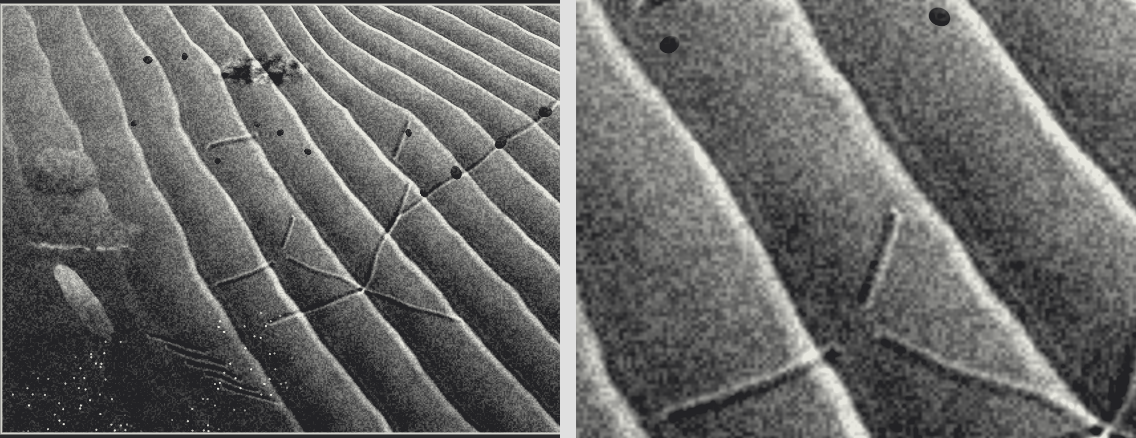
Left, the full canvas; right, a detail of the centre.
Write a Shadertoy shader that draws this texture.

```glsl
// Rippled wet sand in raking light, with stones, snail trails and a thin pale frame.

const vec3 SHADOW = vec3(0.10, 0.10, 0.11);
const vec3 LIGHT = vec3(0.80, 0.80, 0.775);
const vec2 CREST_SPACING = vec2(0.107, 0.094);   // far spacing, growth toward viewer
const vec3 CREST_PATH = vec3(0.642, 0.72, 0.162); // offset, slope, bend
const float RIPPLE_DEPTH = 0.25;
const float RIDGE_GLOW = 0.42;
const float TRAIL_WIDTH = 0.0055;
const float GRAIN = 0.25;
const float FRAME_INSET = 0.0105;
const float FRAME_WIDTH = 0.0024;
const int SCATTERED_PEBBLES = 9;

float hash(vec2 p) {
    vec3 q = fract(p.xyx * 0.1031);
    q += dot(q, q.yzx + 33.33);
    return fract((q.x + q.y) * q.z);
}

float noise(vec2 p) {
    vec2 i = floor(p), f = fract(p);
    f = f * f * (3.0 - 2.0 * f);
    return mix(mix(hash(i), hash(i + vec2(1, 0)), f.x),
               mix(hash(i + vec2(0, 1)), hash(i + vec2(1, 1)), f.x), f.y);
}

float fbm(vec2 p) {
    float sum = 0.0, amp = 0.5;
    for (int i = 0; i < 4; i++) {
        sum += amp * noise(p);
        p = mat2(1.6, 1.2, -1.2, 1.6) * p + 7.3;
        amp *= 0.5;
    }
    return sum;
}

// Lopsided waves: slow rise to a glowing ridge, then a sharp drop into shade.
float ripples(vec2 p, float strength) {
    float depth = 1.0 - p.y;
    float wobble = mix(0.075, 0.035, smoothstep(0.3, 0.7, p.x));
    float x = p.x + wobble * (fbm(p * 6.0) - 0.47) + 0.007 * (noise(p * 24.0) - 0.5);
    x += 0.7 * max(0.0, 0.25 - depth) * smoothstep(0.55, 0.85, p.x);
    float s = depth - 0.225;
    float path = CREST_PATH.x + s * (CREST_PATH.y + s * CREST_PATH.z);
    float phase = (x - path) / (CREST_SPACING.x + CREST_SPACING.y * depth) - 0.08;
    float f = fract(phase);
    float wear = 0.45 + 0.65 * noise(p * 9.0 + 7.0 * floor(phase));
    float rise = smoothstep(0.02, 0.85, f) * (1.0 - smoothstep(0.95, 1.0, f));
    float ridge = smoothstep(0.81, 0.93, f) * (1.0 - smoothstep(0.94, 1.0, f));
    float lip = smoothstep(0.03, 0.07, f) * (1.0 - smoothstep(0.07, 0.12, f));
    return strength * (RIPPLE_DEPTH * (rise - 0.5) + wear * (RIDGE_GLOW * ridge + 0.1 * lip));
}

// Dark furrow with a pale bank on one side.
float trail(vec2 p, vec2 a, vec2 b) {
    vec2 pa = p - a, ba = b - a;
    float d = length(pa - ba * clamp(dot(pa, ba) / dot(ba, ba), 0.0, 1.0)) / TRAIL_WIDTH;
    float bank = smoothstep(-0.4, 0.4, (pa.y * ba.x - pa.x * ba.y) / (length(ba) * TRAIL_WIDTH));
    return 0.24 * bank * exp(-3.0 * (d - 1.3) * (d - 1.3)) - 0.2 * exp(-d * d * 1.5);
}

// Blends a rough ellipse, lit from the upper right, over the tone.
float stone(float tone, vec2 p, vec2 centre, vec2 radius, float angle, float low, float high) {
    vec2 d = p - centre;
    vec2 q = mat2(cos(angle), -sin(angle), sin(angle), cos(angle)) * d / radius;
    float r = length(q) + 0.4 * (fbm(p * 35.0) - 0.47);
    float lit = smoothstep(-0.8, 0.9, dot(d / radius.y, vec2(0.25, 0.65)));
    float face = mix(low, high, lit) + 0.3 * (fbm(p * 90.0) - 0.47);
    return mix(tone, face, 1.0 - smoothstep(0.88, 1.04, r));
}

void mainImage(out vec4 fragColor, in vec2 fragCoord) {
    vec2 p = fragCoord / iResolution.y;
    float pixel = 1.0 / iResolution.y;

    // Sand, darker near the viewer and in the wet corner
    float wet = 1.0 - smoothstep(-0.25, 0.05, p.x + p.y - 0.8 + 0.15 * (fbm(p * 7.0) - 0.5));
    float tone = mix(0.22, 0.50, smoothstep(0.0, 0.9, p.y)) - 0.11 * wet;
    tone += ripples(p, mix(0.45, 1.0, smoothstep(0.15, 0.65, p.x)) * (1.0 - 0.85 * wet));
    tone += 0.16 * (fbm(p * 22.0) - 0.47);

    // Snail trails
    vec2 t = p + 0.018 * (vec2(noise(p * 14.0), noise(p * 14.0 + 40.0)) - 0.5);
    vec2 farEnd = vec2(1.275, 0.765), fork = vec2(0.9, 0.508), knot = vec2(0.817, 0.338);
    tone += trail(t, farEnd, fork) + trail(t, fork, knot) + trail(t, knot, vec2(0.617, 0.267));
    tone += trail(t, vec2(0.925, 0.725), vec2(0.892, 0.642));
    tone += trail(t, vec2(0.925, 0.583), vec2(0.883, 0.467));
    tone += trail(t, vec2(0.667, 0.40), knot) + trail(t, knot, vec2(1.05, 0.265));
    tone += trail(t, vec2(0.50, 0.353), vec2(0.625, 0.392));
    tone += trail(t, vec2(0.483, 0.662), vec2(0.575, 0.687));
    tone += trail(t, vec2(0.667, 0.50), vec2(0.65, 0.433));

    // Wet streaks and sparkles
    for (int i = 0; i < 5; i++) {
        vec2 a = vec2(0.35 + 0.04 * float(i), 0.23 - 0.027 * float(i));
        tone += 0.8 * trail(t, a + vec2(0.12, -0.035), a);
    }
    vec2 cell = floor(p * 85.0), jitter = vec2(hash(cell), hash(cell + 19.0)) * 0.5 + 0.25;
    float speck = 1.0 - smoothstep(0.1, 0.32, length(fract(p * 85.0) - jitter));
    float glint = step(0.86, hash(cell + 71.0)) * smoothstep(0.48, 0.65, noise(p * 9.0 + 3.0));
    tone += 0.65 * speck * glint * (1.0 - smoothstep(0.25, 0.33, p.y)) * (1.0 - smoothstep(0.6, 0.75, p.x));

    // Stones, and a ragged clump of weed
    tone = stone(tone, p, vec2(0.142, 0.605), vec2(0.09, 0.055), -0.1, 0.20, 0.66);
    tone = stone(tone, p, vec2(0.18, 0.47), vec2(0.14, 0.042), 0.05, 0.24, 0.42);
    tone += 0.35 * smoothstep(0.3, 0.6, noise(p * 70.0)) * exp(-pow((t.y - 0.438) / 0.006, 2.0))
          * smoothstep(0.05, 0.1, p.x) * (1.0 - smoothstep(0.29, 0.32, p.x));
    tone = stone(tone, p, vec2(0.19, 0.31), vec2(0.115, 0.03), -0.95, 0.28, 0.66);
    float weed = 1.0 - smoothstep(0.5, 1.0, length((p - vec2(0.60, 0.84)) / vec2(0.14, 0.045)));
    tone += weed * (1.8 * (fbm(p * vec2(55.0, 75.0)) - 0.5) - 0.04);

    // Pebbles along the long trail, then scattered ones
    for (int i = 0; i < SCATTERED_PEBBLES + 3; i++) {
        float n = float(i);
        vec2 scatter = vec2(0.3 + 0.75 * hash(vec2(n, 5.0)), 0.56 + 0.42 * hash(vec2(n, 11.0)));
        vec2 centre = i < 3 ? mix(farEnd, fork, 0.08 + 0.27 * n) : scatter;
        float radius = i < 3 ? 0.014 : 0.006 + 0.005 * hash(vec2(n, 23.0));
        tone = stone(tone, p, centre, vec2(1.15, 0.9) * radius, n, 0.03, 0.28);
    }

    // Print grain, then the frame
    tone += GRAIN * (noise(p * 330.0) - 0.5) + 0.1 * (noise(p * 170.0) - 0.5);
    float edge = min(min(p.y, 1.0 - p.y) - FRAME_INSET, p.x - 0.003);
    tone = mix(tone, 0.16, 1.0 - smoothstep(-pixel, pixel, edge));
    tone = mix(tone, 0.84, 1.0 - smoothstep(FRAME_WIDTH - pixel, FRAME_WIDTH + pixel, abs(edge)));
    fragColor = vec4(mix(SHADOW, LIGHT, clamp((tone - 0.10) / 0.70, 0.05, 1.15)), 1.0);
}
```
